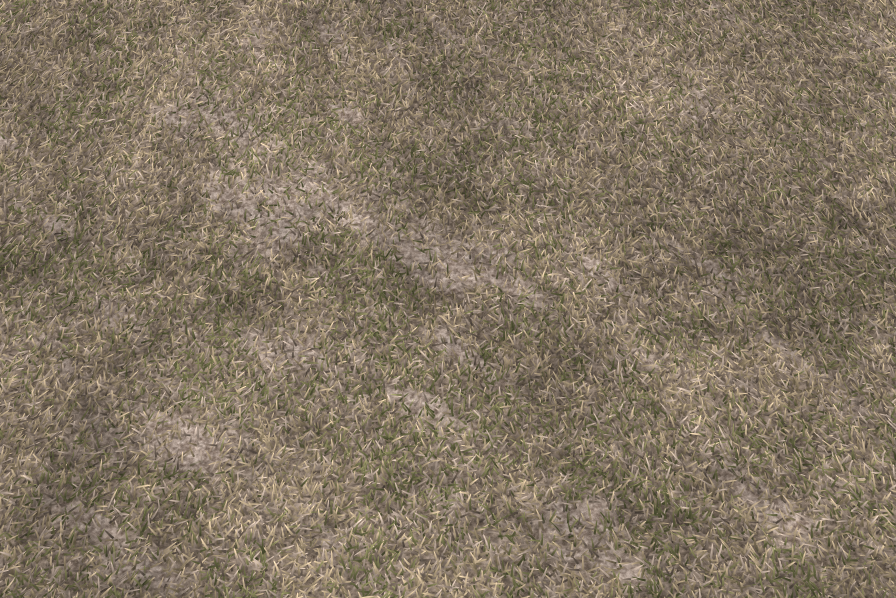
Give the GLSL for this texture, as a Shadertoy shader.

```glsl
vec3 hash3(ivec3 cell) {
    uvec3 v = uvec3(cell + 4096) * 1664525u + 1013904223u;
    v.x += v.y * v.z; v.y += v.z * v.x; v.z += v.x * v.y;
    v ^= v >> 16u;
    v.x += v.y * v.z; v.y += v.z * v.x; v.z += v.x * v.y;
    return vec3(v >> 8u) / 16777216.0;
}

float noise(vec2 p, int seed) {
    ivec2 i = ivec2(floor(p));
    vec2 f = fract(p);
    f = f * f * (3.0 - 2.0 * f);
    float a = hash3(ivec3(i, seed)).x;
    float b = hash3(ivec3(i + ivec2(1, 0), seed)).x;
    float c = hash3(ivec3(i + ivec2(0, 1), seed)).x;
    float d = hash3(ivec3(i + ivec2(1, 1), seed)).x;
    return mix(mix(a, b, f.x), mix(c, d, f.x), f.y);
}

float fbm(vec2 p, int seed) {
    float sum = 0.0, amp = 0.5;
    for (int i = 0; i < 4; i++) {
        sum += amp * noise(p, seed + i);
        p = mat2(1.6, 1.2, -1.2, 1.6) * p;
        amp *= 0.5;
    }
    return sum / 0.9375;
}

// Dry straw, green shoots or greyish dead litter
vec3 bladeColor(float kind, float tone, float greenShare) {
    vec3 straw = mix(vec3(0.45, 0.40, 0.31), vec3(0.79, 0.705, 0.58), tone);
    vec3 green = mix(vec3(0.31, 0.32, 0.20), vec3(0.51, 0.50, 0.34), tone);
    vec3 litter = mix(vec3(0.36, 0.315, 0.275), vec3(0.76, 0.685, 0.625), tone);
    vec3 color = mix(straw, litter, step(0.63, kind));
    return mix(color, green, smoothstep(0.02, -0.02, kind - greenShare));
}

void mainImage(out vec4 fragColor, in vec2 fragCoord) {
    vec2 uv = fragCoord / iResolution.y;

    // Gentle perspective: everything shrinks towards the top
    float nearness = 1.15 - 0.42 * uv.y;
    vec2 ground = vec2((uv.x - 0.75) / nearness, -log(nearness) / 0.42);
    float pixel = 1.0 / (iResolution.y * nearness);

    // Worn streaks run down to the right, mostly near the middle
    vec2 streak = vec2(dot(ground, vec2(0.85, -0.53)) * 7.0, dot(ground, vec2(0.53, 0.85)) * 19.0);
    vec2 fromCentre = (uv - vec2(0.62, 0.45)) * vec2(1.4, 2.0);
    float worn = fbm(streak + 3.0, 50) + 0.16 * exp(-2.0 * dot(fromCentre, fromCentre));
    float bare = smoothstep(0.58, 0.88, worn);

    // Green areas, broad tone and small clumps
    float greenShare = 0.06 + 0.38 * smoothstep(0.28, 0.75, fbm(ground * 10.0, 60));
    greenShare *= 1.0 - 0.5 * smoothstep(0.9, 1.5, uv.x) * smoothstep(0.3, 0.9, uv.y);
    float tone = fbm(ground * 5.0 + 9.0, 70) - 0.5;
    float clump = fbm(ground * vec2(22.0, 32.0), 75) - 0.5;

    // Soil and crumbled thatch
    float crumbs = fbm(ground * vec2(150.0, 190.0), 80);
    vec3 color = mix(vec3(0.24, 0.205, 0.17), vec3(0.64, 0.57, 0.51), crumbs);
    color = mix(color, vec3(0.54, 0.48, 0.44) + 0.5 * (crumbs - 0.45), bare);

    // Overlapping layers of blades, one blade rooted in each cell
    const int LAYERS = 16;
    const float CELL = 0.025;
    for (int layer = 0; layer < LAYERS; layer++) {
        float height = float(layer) / float(LAYERS - 1);
        float turn = 0.35 * sin(float(layer) * 2.3);
        mat2 grid = mat2(cos(turn), sin(turn), -sin(turn), cos(turn));
        vec2 p = grid * ground / CELL + float(layer) * vec2(0.37, 0.71);
        ivec2 home = ivec2(floor(p));
        for (int j = 1; j >= -1; j--)
        for (int i = -1; i <= 1; i++) {
            ivec2 cell = home + ivec2(i, j);
            vec3 place = hash3(ivec3(cell, layer));
            vec3 look = hash3(ivec3(cell, layer + 20));

            // Litter lies flatter than standing blades
            float spread = look.x > 0.63 ? 3.0 : 2.1;
            float angle = (place.z - 0.5) * spread + turn;
            vec2 along = vec2(sin(angle), cos(angle));
            vec2 q = p - vec2(cell) - place.xy;
            float len = 0.5 + 0.48 * look.z;
            float t = dot(q, along) / len;
            float bend = 0.25 * (fract(look.z * 17.0) - 0.5);
            float side = abs(dot(q, vec2(along.y, -along.x)) - bend * t * t);

            float soft = pixel / CELL;
            float halfWidth = 0.064 * (1.0 - 0.7 * t * t);
            float alpha = clamp((halfWidth - side) / soft + 0.5, 0.0, 1.0);
            alpha *= smoothstep(-0.08, 0.08, t) * smoothstep(1.05, 0.85, t);
            alpha *= smoothstep(-0.08, 0.08, fract(look.y * 31.0) - 0.7 * bare);

            // Roots sit in shade, tips catch the light
            float light = mix(0.72, 1.14, clamp(t, 0.0, 1.0)) * mix(0.86, 1.05, height);
            color = mix(color, bladeColor(look.x, look.y, greenShare) * light, alpha);
        }
    }

    // Broad light and dark areas, clumps, and fine speckle
    float speckle = noise(ground * 260.0, 90) - 0.5;
    color *= 1.06 * (1.0 + 0.40 * tone + 0.34 * clump + 0.16 * speckle);
    fragColor = vec4(color, 1.0);
}
```
